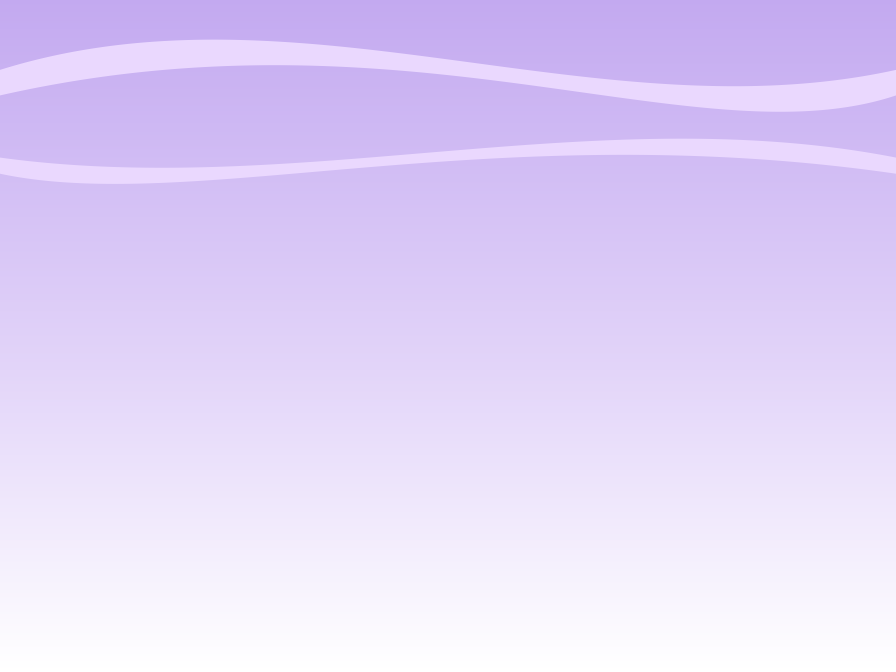
Give the GLSL for this background, as a Shadertoy shader.

```glsl
const vec3 LILAC = vec3(0.765, 0.663, 0.941);
const vec3 LAVENDER = vec3(0.888, 0.833, 0.976);
const vec3 WHITE = vec3(1.0);
const vec3 RIBBON = vec3(0.917, 0.848, 0.996);

// Cubic Bezier component with end values 0 and last
float bezier(float t, vec2 handles, float last) {
    float s = 1.0 - t;
    return 3.0 * s * t * (s * handles.x + t * handles.y) + t * t * t * last;
}

// Height of a curve at x, found by bisecting its horizontal component
float curveHeight(float x, float start, vec2 handlesX, vec2 handlesY) {
    float low = 0.0;
    float high = 1.0;
    for (int i = 0; i < 18; i++) {
        float middle = 0.5 * (low + high);
        if (bezier(middle, handlesX, 1.0) < x) low = middle;
        else high = middle;
    }
    return start + bezier(0.5 * (low + high), handlesY, 0.0);
}

// Smooth step across one pixel
float coverage(float distanceInside, float pixel) {
    return clamp(distanceInside / pixel + 0.5, 0.0, 1.0);
}

// Band between an evenly spaced upper curve and a skewed lower one
float ribbon(vec2 p, vec2 starts, vec2 lowerX, vec2 handlesY, float pixel) {
    float upper = curveHeight(p.x, starts.x, vec2(1.0, 2.0) / 3.0, handlesY);
    float lower = curveHeight(p.x, starts.y, lowerX, handlesY);
    return coverage(p.y - upper, pixel) * coverage(lower - p.y, pixel);
}

// Three-stop vertical gradient
vec3 sky(float depth, float stop) {
    vec3 upper = mix(LILAC, LAVENDER, clamp(depth / stop, 0.0, 1.0));
    return mix(upper, WHITE, clamp((depth - stop) / (1.0 - stop), 0.0, 1.0));
}

void mainImage(out vec4 fragColor, in vec2 fragCoord) {
    // Depth is measured downward from the top edge
    vec2 p = fragCoord / iResolution.xy;
    p.y = 1.0 - p.y;
    float pixel = 1.0 / iResolution.y;

    vec3 color = sky(p.y, 0.55);

    // Wide ribbon, then the narrow one below it
    float wide = ribbon(p, vec2(0.104, 0.142), vec2(0.46, 0.78),
                        vec2(-0.139, 0.0975), pixel);
    float narrow = ribbon(p, vec2(0.2345, 0.2585), vec2(0.215, 0.55),
                          vec2(0.0608, -0.0868), pixel);
    color = mix(color, RIBBON, max(wide, narrow));

    fragColor = vec4(color, 1.0);
}
```
